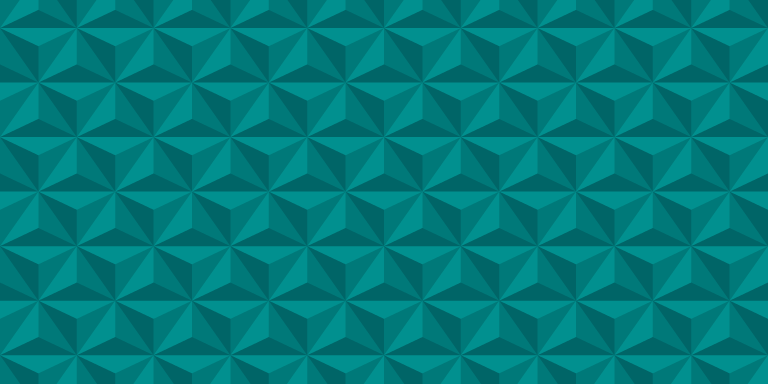
Write a WebGL 1 fragment shader that draws this pattern.

```glsl
precision mediump float;
// Rows of squat triangular pyramids seen from above, in three teal shades.
// A skewed lattice splits each cell into an upright and an inverted triangle;
// the smallest barycentric weight of a point tells which facet it lies on.

uniform vec2 u_resolution;

const vec3 LIGHT = vec3(0.005, 0.565, 0.56);
const vec3 MIDDLE = vec3(0.0, 0.475, 0.475);
const vec3 DARK = vec3(0.0, 0.395, 0.405);

// Picks the shade belonging to the smallest of three edge weights.
vec3 facetShade(vec3 weight, vec3 first, vec3 second, vec3 third) {
  if (weight.x < min(weight.y, weight.z)) return first;
  return weight.y < weight.z ? second : third;
}

// Position is in units of the canvas height.
vec3 pyramids(vec2 position) {
  // Ten columns across a 2:1 canvas and about seven rows down.
  vec2 grid = (position - vec2(0.0, 0.501)) / vec2(0.2, 0.142);
  vec2 cell = fract(vec2(grid.x - 0.5 - 0.5 * grid.y, grid.y));
  float diagonal = 1.0 - cell.x - cell.y;

  // Upright triangle: left, bottom and right facets.
  if (diagonal > 0.0)
    return facetShade(vec3(cell, diagonal), LIGHT, DARK, MIDDLE);

  // Inverted triangle: right, top and left facets.
  return facetShade(vec3(1.0 - cell, -diagonal), MIDDLE, LIGHT, DARK);
}

void main() {
  // Average a 4 by 4 grid of samples to smooth the facet edges.
  vec3 color = vec3(0.0);
  for (int row = 0; row < 4; row++) {
    for (int column = 0; column < 4; column++) {
      vec2 offset = (vec2(float(column), float(row)) + 0.5) / 4.0 - 0.5;
      color += pyramids((gl_FragCoord.xy + offset) / u_resolution.y);
    }
  }
  gl_FragColor = vec4(color / 16.0, 1.0);
}
```
